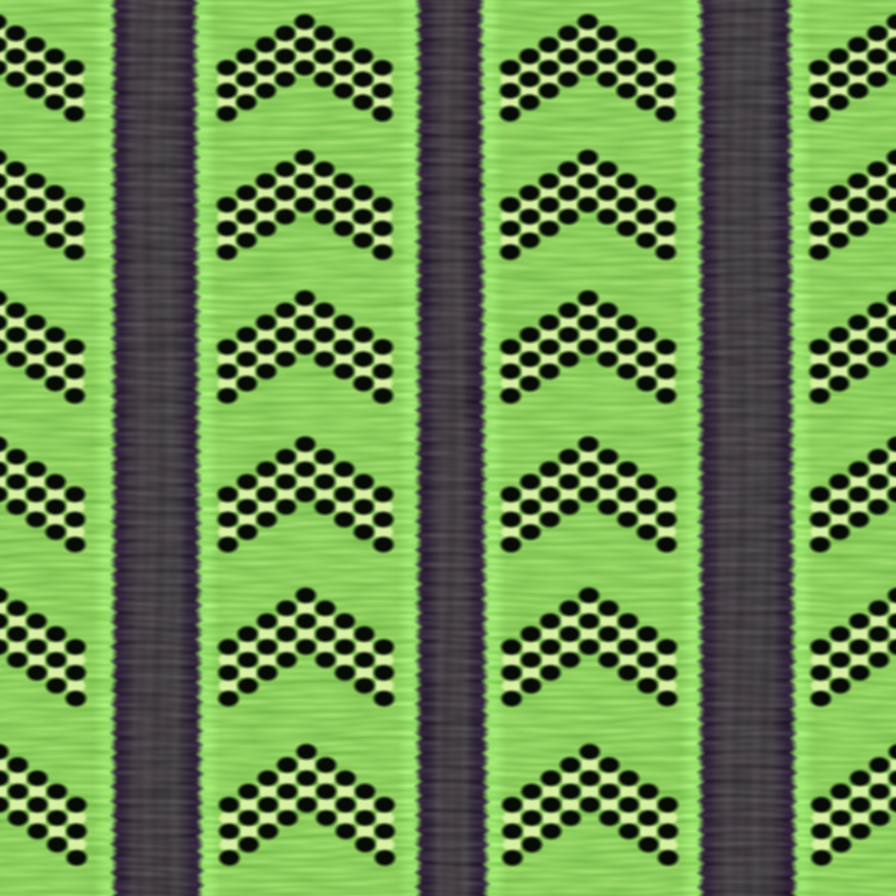
Give the GLSL for this pattern, as a Shadertoy shader.

```glsl
// Woven green webbing with three dark lengthwise stripes and stacked chevrons.
// Each chevron is a staggered grid of soft oval dots mirrored about its band centre;
// layered sines make the threads and stretched cellular noise makes the slubs.

const float TAU = 6.2831853;

vec2 hash2(vec2 cell) {
    vec2 h = vec2(dot(cell, vec2(127.1, 311.7)), dot(cell, vec2(269.5, 183.3)));
    return fract(sin(h) * 43758.5);
}

// Distance to the nearest scattered cell point
float cellular(vec2 p) {
    vec2 base = floor(p);
    float nearest = 2.0;
    for (int y = -1; y <= 1; y++)
        for (int x = -1; x <= 1; x++) {
            vec2 cell = base + vec2(x, y);
            nearest = min(nearest, length(cell + hash2(cell) - p));
        }
    return nearest;
}

// Soft oval: 1 inside, 0 outside
float oval(vec2 offset, vec2 radius) {
    return 1.0 - smoothstep(0.62, 1.22, length(offset / radius));
}

// x: black dots, y: pale gaps between them
vec2 chevrons(vec2 p) {
    const vec4 centres = vec4(-0.004, 0.340, 0.656, 1.001);
    float dx = 9.0;
    for (int i = 0; i < 4; i++) {
        float d = p.x - centres[i] - 0.003 * p.y * p.y;
        if (abs(d) < abs(dx)) dx = d;
    }
    vec2 ink = vec2(0.0);
    for (int row = 0; row < 6; row++) {
        // Rows spread and grow gently down the cloth
        float k = float(row);
        float top = 0.0245 + 0.1484 * k + 0.0029 * k * k;
        float pitch = 0.0256 + 0.0008 * k;
        for (int side = -1; side <= 1; side++) {
            float column = clamp(round(dx / 0.0217) + float(side), -4.0, 4.0);
            vec2 q = vec2(dx - column * 0.0217, p.y - top - abs(column) * pitch * 0.5);
            float dotRow = clamp(round(q.y / pitch), 0.0, 2.0);
            float gapRow = clamp(floor(q.y / pitch), 0.0, 1.0) + 0.5;
            ink.x = max(ink.x, oval(q - vec2(0.0, dotRow * pitch), vec2(0.0122, 0.0094)));
            ink.y = max(ink.y, oval(q - vec2(0.0, gapRow * pitch), vec2(0.0115, 0.0085)));
        }
    }
    return ink;
}

// Signed depth inside the nearest dark stripe, positive inside
float stripeDepth(vec2 p) {
    const vec2 edges[3] = vec2[3](vec2(0.127, 0.218), vec2(0.467, 0.537), vec2(0.782, 0.881));
    float depth = -1.0;
    for (int i = 0; i < 3; i++) {
        float right = edges[i].y + 0.006 * p.y;
        depth = max(depth, min(p.x - edges[i].x, right - p.x));
    }
    return depth;
}

void mainImage(out vec4 fragColor, in vec2 fragCoord) {
    vec2 p = fragCoord / iResolution.xy;
    p.y = 1.0 - p.y;

    // Crosswise threads, slightly wavy
    float wave = 0.0012 * sin(p.x * 41.0 + 3.0 * sin(p.y * 23.0));
    float coarse = sin(TAU * 64.0 * (p.y + wave));
    float fine = sin(TAU * 122.0 * (p.y - wave) + 2.0 * sin(p.x * 17.0));
    float slub = cellular(p * vec2(17.0, 118.0)) - 0.45;
    float weave = 0.016 * coarse + 0.018 * fine - 0.085 * slub;

    // Green ground, paler beside the stripes
    float depth = stripeDepth(p) + 0.0015 * coarse + 0.0008 * fine;
    vec3 green = vec3(0.55, 0.81, 0.365) + weave * vec3(1.2, 1.0, 1.0);
    green += vec3(0.05, 0.08, 0.06) * smoothstep(-0.025, -0.008, depth);

    // Chevrons
    vec2 ink = chevrons(p);
    vec3 color = mix(green, vec3(0.87, 0.96, 0.66), 0.9 * ink.y);
    color = mix(color, vec3(0.025, 0.045, 0.02), ink.x);

    // Dark stripes: violet edges, worn grey core with lengthwise streaks
    float core = smoothstep(0.006, 0.025, depth);
    vec3 dark = mix(vec3(0.19, 0.14, 0.23), vec3(0.265, 0.25, 0.265), core);
    float streak = sin(p.x * 310.0 + sin(p.y * 9.0)) * sin(p.x * 97.0 + p.y * 5.0);
    dark += 0.8 * weave + 0.018 * core * streak;
    color = mix(color, dark, smoothstep(-0.005, 0.005, depth));

    fragColor = vec4(clamp(color, 0.0, 1.0), 1.0);
}
```
